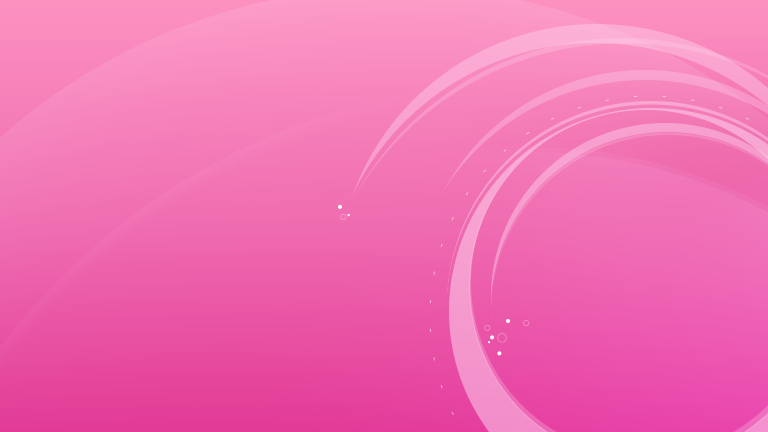
Reproduce this background procedurally as a Shadertoy shader.

```glsl
#define LOW_PINK vec3(0.885, 0.225, 0.585)
#define MID_PINK vec3(0.940, 0.425, 0.690)
#define TOP_PINK vec3(0.988, 0.570, 0.755)
#define RIBBON_TINT vec3(1.0, 0.86, 0.95)
#define DASH_COUNT 48.0
#define DASH_RING vec3(1.5046, 0.2685, 0.5093)

const int RIBBONS = 8;
const int BUBBLES = 10;

// Each ribbon is an outer disc (centre, radius) with a shifted disc cut out
const vec3 outerDisc[RIBBONS] = vec3[](
    vec3(1.3820, 0.3426, 0.6019), vec3(1.4398, 0.2083, 0.7037),
    vec3(1.4931, 0.3102, 0.5278), vec3(1.5093, 0.2801, 0.4699),
    vec3(1.5069, 0.2940, 0.4722), vec3(1.4954, 0.3380, 0.4097),
    vec3(1.5394, 0.3125, 0.4028), vec3(1.5440, 0.2870, 0.4062));
const vec3 cutDisc[RIBBONS] = vec3[](
    vec3(1.3773, 0.2766, 0.6238), vec3(1.4444, 0.1759, 0.7238),
    vec3(1.4931, 0.2625, 0.5523), vec3(1.4954, 0.3380, 0.4074),
    vec3(1.5069, 0.2847, 0.4734), vec3(1.4931, 0.3472, 0.4028),
    vec3(1.5440, 0.2870, 0.4074), vec3(1.5463, 0.2778, 0.4097));
const float ribbonAlpha[RIBBONS] = float[](
    0.38, 0.24, 0.30, 0.50, 0.42, 0.25, 0.42, 0.20);

// Bubbles: centre and radius; a negative radius makes an outline
const vec3 bubbles[BUBBLES] = vec3[](
    vec3(0.787, 0.521, 0.0046), vec3(0.807, 0.502, 0.0026),
    vec3(0.795, 0.498, -0.006), vec3(1.176, 0.257, 0.0046),
    vec3(1.139, 0.219, 0.0046), vec3(1.132, 0.208, 0.0025),
    vec3(1.156, 0.182, 0.0046), vec3(1.162, 0.218, -0.010),
    vec3(1.218, 0.252, -0.006), vec3(1.128, 0.241, -0.006));

float discDistance(vec2 p, vec3 disc) {
    return length(p - disc.xy) - disc.z;
}

// Smooth coverage of a signed distance over one pixel
float cover(float d) {
    return clamp(0.5 - d * iResolution.y, 0.0, 1.0);
}

vec3 backdrop(vec2 p) {
    vec3 color = p.y < 0.5 ? mix(LOW_PINK, MID_PINK, p.y * 2.0)
                           : mix(MID_PINK, TOP_PINK, p.y * 2.0 - 1.0);
    // Magenta towards the lower right
    color += vec3(0.025, 0.03, 0.075) * smoothstep(0.5, 1.8, p.x) * (1.0 - smoothstep(0.0, 0.6, p.y));

    // Broad veil, brightest along its upper left rim
    float veil = discDistance(p, vec3(0.9144, -0.3426, 1.3727));
    color += vec3(0.003, 0.045, 0.03) * cover(veil) * exp(min(veil, 0.0) * 4.5);

    // Faint streak that sharpens at its outer side
    float streak = discDistance(p, vec3(1.25, -0.7593, 1.574));
    float streakFade = 1.0 - smoothstep(0.5, 1.1, p.x);
    color += vec3(0.004, 0.022, 0.014) * cover(streak) * smoothstep(-0.04, 0.0, streak) * streakFade;

    // Deeper pocket above the right hill, then two overlapping hill edges
    vec2 pocket = (p - vec2(1.78, 0.63)) / vec2(0.45, 0.17);
    color -= vec3(0.02, 0.07, 0.045) * exp(-dot(pocket, pocket));
    float hillFade = smoothstep(1.02, 1.5, p.x);
    float hill = discDistance(p, vec3(1.2269, -0.5023, 1.162));
    float innerHill = discDistance(p, vec3(1.2222, -0.5231, 1.1713));
    color += vec3(0.006, 0.025, 0.022) * cover(hill) * exp(min(hill, 0.0) * 4.0) * hillFade;
    color += vec3(0.006, 0.03, 0.025) * cover(innerHill) * exp(min(innerHill, 0.0) * 4.0) * hillFade;
    return color;
}

// Short strokes spread evenly around a circle
float dashes(vec2 p) {
    vec2 q = p - DASH_RING.xy;
    float turn = atan(q.y, q.x) / 6.2831853 * DASH_COUNT;
    float along = (fract(turn) - 0.5) * 6.2831853 * DASH_RING.z / DASH_COUNT;
    float across = length(q) - DASH_RING.z;
    return cover(length(vec2(max(abs(along) - 0.0025, 0.0), across)) - 0.0011);
}

void mainImage(out vec4 fragColor, in vec2 fragCoord) {
    vec2 p = fragCoord / iResolution.y;
    vec3 color = backdrop(p);

    for (int i = 0; i < RIBBONS; i++) {
        float d = max(discDistance(p, outerDisc[i]), -discDistance(p, cutDisc[i]));
        color = mix(color, RIBBON_TINT, cover(d) * ribbonAlpha[i]);
    }

    color = mix(color, vec3(1.0), dashes(p) * 0.55);

    for (int i = 0; i < BUBBLES; i++) {
        vec3 b = bubbles[i];
        float d = discDistance(p, vec3(b.xy, abs(b.z)));
        float shape = b.z > 0.0 ? cover(d) : 0.35 * cover(abs(d) - 0.0009);
        color = mix(color, vec3(1.0), shape);
    }
    fragColor = vec4(clamp(color, 0.0, 1.0), 1.0);
}
```
